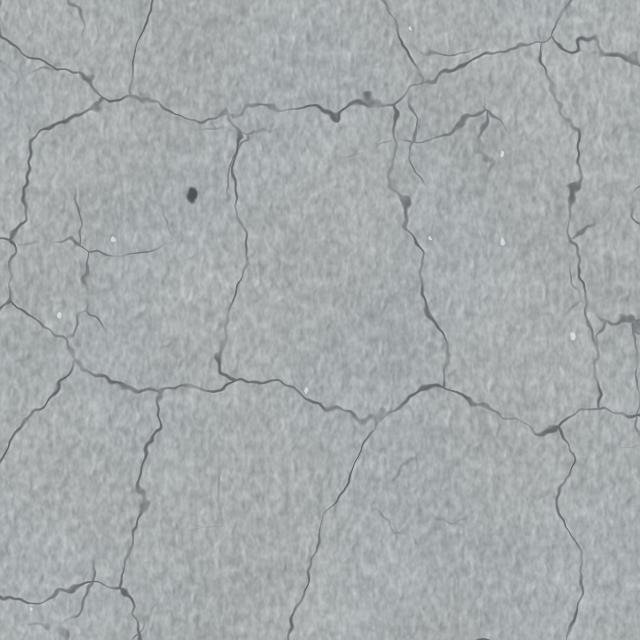
This texture is drawn by a WebGL 1 fragment shader. Its source:

```glsl
precision highp float;
// Weathered grey asphalt with fine vertical grain and a network of jagged cracks.
uniform vec2 u_resolution;

const vec3 ASPHALT = vec3(0.655, 0.674, 0.680);
const vec3 CRACK_DARK = vec3(0.33, 0.34, 0.35);
const vec3 STONE_DARK = vec3(0.27, 0.29, 0.32);
const vec3 CHIP_PALE = vec3(0.88, 0.90, 0.91);

vec2 hash2(vec2 cell) {
  vec3 q = fract(vec3(cell.xyx) * vec3(0.1031, 0.1030, 0.0973));
  q += dot(q, q.yzx + 33.33);
  return fract((q.xx + q.yz) * q.zy);
}

float cornerSlope(vec2 cell, vec2 offset) {
  float angle = 6.28318 * hash2(cell).x;
  return dot(vec2(cos(angle), sin(angle)), offset);
}

// Gradient noise, roughly -0.7 to 0.7
float gradientNoise(vec2 p) {
  vec2 i = floor(p);
  vec2 f = p - i;
  vec2 u = f * f * f * (f * (f * 6.0 - 15.0) + 10.0);
  float low = mix(cornerSlope(i, f), cornerSlope(i + vec2(1, 0), f - vec2(1, 0)), u.x);
  float high = mix(cornerSlope(i + vec2(0, 1), f - vec2(0, 1)),
                   cornerSlope(i + vec2(1, 1), f - vec2(1, 1)), u.x);
  return mix(low, high, u.y);
}

vec2 noisePair(vec2 p) {
  return vec2(gradientNoise(p + 17.3), gradientNoise(p + 71.9));
}

// Displacement that makes straight cell borders wander and splinter
vec2 jaggedWarp(vec2 p) {
  return 0.052 * noisePair(p * 7.0) + 0.019 * noisePair(p * 22.0)
       + 0.007 * noisePair(p * 58.0);
}

// Distance to the border between the two nearest cell sites
float borderDistance(vec2 p, vec2 density, float seed) {
  vec2 home = floor(p * density);
  vec2 nearest = vec2(9.0);
  vec2 second = vec2(9.0);
  for (int y = -1; y <= 1; y++) {
    for (int x = -1; x <= 1; x++) {
      vec2 cell = home + vec2(float(x), float(y));
      vec2 site = (cell + 0.1 + 0.8 * hash2(cell + seed)) / density - p;
      if (dot(site, site) < dot(nearest, nearest)) {
        second = nearest;
        nearest = site;
      } else if (dot(site, site) < dot(second, second)) {
        second = site;
      }
    }
  }
  return dot(0.5 * (nearest + second), normalize(second - nearest));
}

float crackLine(vec2 p, vec2 density, float seed, float width) {
  return 1.0 - smoothstep(0.15 * width, width, borderDistance(p, density, seed));
}

// Main cracks plus faint branches in a few areas
float crackNetwork(vec2 p) {
  vec2 warped = p + jaggedWarp(p);
  float wear = smoothstep(-0.35, 0.25, gradientNoise(p * 19.0 + 5.0));
  float width = 0.0042 + 0.0025 * gradientNoise(p * 31.0);
  float mainCracks = crackLine(warped, vec2(3.3, 2.5), 23.0, width) * mix(0.4, 1.0, wear);
  float area = smoothstep(0.08, 0.28, gradientNoise(p * 3.6 + 41.0));
  float branches = crackLine(warped, vec2(8.0, 6.5), 61.0, 0.0036) * area * wear;
  return max(mainCracks, 0.75 * branches);
}

// Small raised crumbs, taller than wide
float crumbs(vec2 p) {
  vec2 bent = p + 0.008 * noisePair(p * 40.0);
  return smoothstep(0.22, 0.55, gradientNoise(bent * vec2(78.0, 44.0)));
}

float grain(vec2 p) {
  vec2 bent = p + 0.004 * noisePair(p * 55.0);
  return 0.030 * gradientNoise(p * 5.0) + 0.030 * gradientNoise(p * 17.0)
       + 0.070 * gradientNoise(bent * vec2(75.0, 42.0) + 9.0)
       + 0.078 * gradientNoise(bent * vec2(135.0, 78.0) + 31.0)
       + 0.040 * gradientNoise(p * vec2(230.0, 150.0));
}

// Rare ragged spots, at most one per grid cell
float scatteredSpots(vec2 p, float count, float chance, float radius, float seed) {
  vec2 cell = floor(p * count);
  vec2 place = hash2(cell + seed);
  vec2 size = hash2(cell + seed + 50.0);
  vec2 offset = p - (cell + 0.2 + 0.6 * place) / count;
  offset += 0.4 * radius * noisePair(p * 0.9 / radius);
  float extent = radius * mix(0.45, 1.0, size.y);
  float present = step(size.x, chance);
  return present * (1.0 - smoothstep(0.6, 1.15, length(offset * vec2(1.25, 0.85)) / extent));
}

void main() {
  vec2 p = gl_FragCoord.xy / u_resolution.y;

  // Grain and crumbs lit from the upper left
  float relief = crumbs(p) - crumbs(p + vec2(-0.004, 0.003));
  vec3 color = ASPHALT + grain(p) + 0.045 * relief;
  color += vec3(0.006, 0.0, -0.004) * gradientNoise(p * 4.0 + 13.0);

  // Cracks with a pale crumbled lip
  float lip = crackNetwork(p + vec2(-0.005, 0.002));
  color += 0.045 * lip * smoothstep(-0.2, 0.3, gradientNoise(p * 60.0));
  color = mix(color, CRACK_DARK, 0.78 * crackNetwork(p));

  // Loose dark stones and pale chips
  color = mix(color, STONE_DARK, 0.9 * scatteredSpots(p, 4.0, 0.13, 0.012, 7.0));
  color = mix(color, CHIP_PALE, 0.8 * scatteredSpots(p, 7.0, 0.12, 0.006, 29.0));

  gl_FragColor = vec4(clamp(color, 0.0, 1.0), 1.0);
}
```
